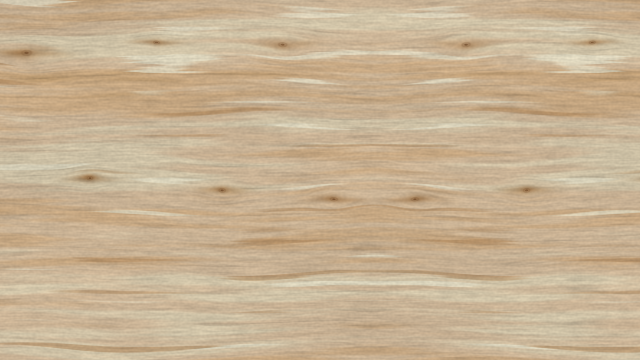
A Shadertoy shader for this texture:

```glsl
// Pale wooden board with long horizontal grain, cream slivers and small knots.
// Stretched gradient noise drives a colour ramp; the broad figure is folded
// about a vertical axis like book-matched veneer, and knots bend the grain.

const vec3 CREAM = vec3(0.815, 0.765, 0.655);
const vec3 SAND  = vec3(0.785, 0.695, 0.580);
const vec3 TAN   = vec3(0.770, 0.650, 0.505);
const vec3 HONEY = vec3(0.700, 0.570, 0.405);
const vec3 AMBER = vec3(0.630, 0.465, 0.290);
const vec3 BARK  = vec3(0.400, 0.250, 0.130);
const vec3 CHALK = vec3(0.865, 0.845, 0.755);
const float FOLD_X = 1.04;
const int KNOTS = 6;

float hash(vec2 p) {
    vec3 q = fract(vec3(p.xyx) * 0.1031);
    q += dot(q, q.yzx + 33.33);
    return fract((q.x + q.y) * q.z);
}

// Dot product of a random unit gradient with the offset from its lattice point
float corner(vec2 cell, vec2 offset) {
    float angle = 6.2832 * hash(cell);
    return dot(vec2(cos(angle), sin(angle)), offset);
}

float gradientNoise(vec2 p) {
    vec2 i = floor(p), f = fract(p);
    vec2 u = f * f * f * (f * (f * 6.0 - 15.0) + 10.0);
    vec2 e = vec2(1.0, 0.0);
    return mix(mix(corner(i, f), corner(i + e.xy, f - e.xy), u.x),
               mix(corner(i + e.yx, f - e.yx), corner(i + e.xx, f - e.xx), u.x), u.y);
}

// Noise stretched along the board; the seed picks an independent layer
float grain(vec2 p, vec2 frequency, float seed) {
    return gradientNoise(p * frequency + seed * vec2(17.3, 41.7) + 60.0);
}

// Thin feathery patches: x is frayed by finer noise before thresholding
float slivers(vec2 p, vec2 frequency, float level, float seed) {
    p.x += 0.11 * grain(p, vec2(2.5, 130.0), seed + 1.0);
    float patches = grain(p, frequency, seed) + 0.35 * grain(p, vec2(1.2, 6.0), seed + 2.0);
    return smoothstep(level, level + 0.16, patches);
}

// Knot centre in xy, radius in z, spread over two rows
vec3 knotAt(int index) {
    float k = float(index);
    vec2 jitter = vec2(hash(vec2(k, 3.0)), hash(vec2(k, 8.0))) - 0.5;
    vec2 centre = vec2(0.1 + 0.17 * k, 0.47 + 0.385 * mod(k, 2.0));
    return vec3(centre + jitter * vec2(0.06, 0.07), mix(0.009, 0.016, hash(vec2(k, 5.0))));
}

// Gaussian falloff with separate horizontal and vertical reach
float falloff(vec2 d, vec2 reach) {
    d /= reach;
    return exp(-dot(d, d));
}

vec3 toneRamp(float t) {
    vec3 c = mix(CREAM, SAND, smoothstep(0.08, 0.42, t));
    c = mix(c, TAN, smoothstep(0.45, 0.72, t));
    return mix(c, HONEY, smoothstep(0.72, 1.05, t));
}

void mainImage(out vec4 fragColor, in vec2 fragCoord) {
    vec2 p = fragCoord / iResolution.y;
    vec2 q = vec2(length(vec2(p.x - FOLD_X, 0.02)), p.y);

    // Grain flow, stains and cores around the knots
    float bend = 0.0, stain = 0.0, core = 0.0;
    for (int i = 0; i < KNOTS; i++) {
        vec3 knot = knotAt(i);
        vec2 d = q - knot.xy;
        d.y += 0.010 * grain(q, vec2(9.0, 14.0), 1.0);
        bend += d.y * 0.65 * falloff(d, knot.z * vec2(6.0, 3.0));
        stain += 0.75 * falloff(d, knot.z * vec2(6.5, 0.9)) + 0.35 * falloff(d, knot.z * vec2(2.2, 1.4));
        float rings = 0.75 + 0.25 * sin(length(d * vec2(0.6, 1.0)) / knot.z * 14.0);
        core += rings * falloff(d, knot.z * vec2(0.85, 0.5));
    }
    q.y -= bend;
    q.y += 0.022 * grain(q, vec2(2.2, 3.5), 2.0);

    // Broad bands, streaks and fine lines
    float band = cos(6.2832 * (q.y - 0.19) / 0.37);
    float tone = 0.47 - 0.14 * band;
    tone += 0.62 * grain(q, vec2(0.9, 8.0), 3.0);
    tone += 0.45 * grain(q, vec2(1.6, 30.0), 4.0);
    tone += 0.30 * grain(q, vec2(4.0, 75.0), 5.0);
    vec3 color = toneRamp(tone);

    // Amber streaks and chalky slivers
    float amber = slivers(q, vec2(2.2, 34.0), 0.33, 6.0);
    float chalk = slivers(q, vec2(2.6, 40.0), 0.31, 10.0);
    color = mix(color, AMBER, 0.45 * amber);
    color = mix(color, CHALK, 0.75 * chalk * (1.0 - amber));

    // Knot colours, broken up by the grain
    float breakup = 0.8 + 0.9 * grain(q, vec2(9.0, 90.0), 14.0);
    color = mix(color, AMBER, clamp(stain * breakup, 0.0, 0.85));
    color = mix(color, BARK, clamp(core * 0.7, 0.0, 0.8));

    // Fibres, short pores and fine tooth
    vec2 fibrePoint = vec2(p.x, q.y);
    float shade = 1.0 + 0.075 * grain(fibrePoint, vec2(7.0, 110.0), 15.0);
    shade += 0.070 * grain(fibrePoint, vec2(28.0, 170.0), 16.0);
    shade += 0.050 * grain(p, vec2(110.0, 150.0), 17.0);
    shade -= 0.060 * smoothstep(0.22, 0.5, grain(fibrePoint, vec2(5.0, 95.0), 18.0));
    shade += 0.060 * grain(q, vec2(0.8, 5.0), 19.0);
    fragColor = vec4(color * shade, 1.0);
}
```
